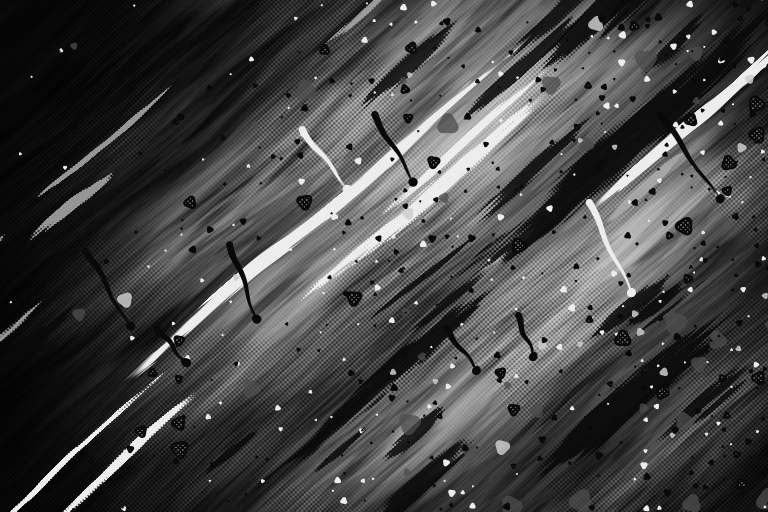
Give the GLSL for this texture, as a Shadertoy shader.

```glsl
// Monochrome action painting on woven canvas: diagonal dry-brush strokes,
// spatter and drips. Stretched cellular noise makes the bristle marks,
// ellipses eroded by it make the strokes, jittered cells hold the drops.

const float STROKE_ANGLE = 0.716;
const float THREADS = 112.0;       // canvas threads per height
const float UNDERPAINT = 0.24;
const float EXPOSURE = 1.6;
const float PAPER_WHITE = 0.82;
const float CONTRAST = 0.6;
const float BLACK = 0.035;
const float WHITE = 0.93;
const float SMUDGE_GREY = 0.3;

vec3 hash(vec2 p) {
    vec3 h = fract(p.xyx * vec3(0.1031, 0.1030, 0.0973));
    h += dot(h, h.yxz + 33.33);
    return fract((h.xxy + h.yzz) * h.zyx);
}

// Cellular noise: random tones of nearby cells, blended softly
float cellTone(vec2 p) {
    vec2 cell = floor(p);
    float sum = 0.0, total = 0.0;
    for (int j = -1; j <= 1; j++)
    for (int i = -1; i <= 1; i++) {
        vec2 c = cell + vec2(i, j);
        vec3 r = hash(c);
        vec2 d = p - c - r.xy;
        float w = exp(-7.0 * dot(d, d));
        sum += w * r.z;
        total += w;
    }
    return sum / max(total, 1e-5);
}

// Soft elliptical glow, used to lay out light and shade
float glow(vec2 q, vec2 centre, vec2 size) {
    vec2 d = (q - centre) / size;
    return exp(-dot(d, d));
}

// Tapered brush stroke with edges eaten away by the bristles
float stroke(vec2 q, vec2 centre, vec2 size, float bristle) {
    vec2 d = (q - centre) / size;
    return smoothstep(0.0, 0.2, 1.0 - dot(d, d) - 0.8 * bristle);
}

// Distance to scattered drops, denser towards the right
float drops(vec2 p, float scale, float density, float seed) {
    p *= scale;
    float dist = 1.0;
    for (int j = -1; j <= 1; j++)
    for (int i = -1; i <= 1; i++) {
        vec2 c = floor(p) + vec2(i, j);
        vec3 place = hash(c + seed), kind = hash(c + seed + 57.0);
        if (kind.x > density * (0.75 + 0.8 * c.x / scale)) continue;
        vec2 d = p - c - 0.15 - 0.7 * place.xy;
        float radius = mix(0.07, 0.25, kind.y * kind.y);
        float wobble = 1.0 + 0.14 * sin(3.0 * atan(d.y, d.x) + 6.3 * kind.z);
        dist = min(dist, length(d) - radius * wobble);
    }
    return dist / scale;
}

// Distance to a thinning run of paint that ends in a bead
float drip(vec2 p, vec2 start, vec2 dir, float len) {
    vec2 d = p - start;
    float t = clamp(dot(d, dir) / len, 0.0, 1.0);
    d.x += 0.003 * sin(t * 9.0 + start.x * 40.0);
    float run = length(d - dir * len * t) - mix(0.007, 0.002, t);
    float bead = length(d - dir * len) - 0.009;
    return min(run, bead);
}

float cover(float dist) {
    return clamp(0.5 - dist * iResolution.y, 0.0, 1.0);
}

void mainImage(out vec4 fragColor, in vec2 fragCoord) {
    vec2 p = (fragCoord - 0.5 * iResolution.xy) / iResolution.y;

    // Brush space: x along the strokes, y across them, slightly bent
    float s = sin(STROKE_ANGLE), c = cos(STROKE_ANGLE);
    vec2 q = vec2(c * p.x + s * p.y, c * p.y - s * p.x);
    q.y += 0.006 * sin(5.0 * q.x + 4.0 * q.y) + 0.003 * sin(13.0 * q.x + 9.0 * q.y);

    // Bristle marks and canvas weave
    float broad = cellTone(q * vec2(3.5, 19.0));
    float middle = cellTone(q * vec2(6.0, 62.0) + 17.0);
    float fine = cellTone(q * vec2(13.0, 190.0) + 41.0);
    float bristle = 0.45 * middle + 0.55 * fine;
    vec2 thread = sin(6.2832 * THREADS * (p + 0.03 * vec2(-p.y, p.x)));
    float weave = thread.x * thread.y;
    float bare = smoothstep(0.35, 0.65, cellTone(p * 5.0 + 9.0));

    // Large light and dark areas
    float tone = UNDERPAINT;
    tone += 0.42 * glow(q, vec2(0.05, 0.27), vec2(0.45, 0.07));
    tone += 0.55 * glow(q, vec2(0.20, 0.05), vec2(0.50, 0.12));
    tone += 0.52 * glow(q, vec2(0.30, -0.30), vec2(0.42, 0.11));
    tone += 0.25 * glow(q, vec2(-0.15, -0.28), vec2(0.30, 0.10));
    tone += 0.30 * glow(q, vec2(0.25, -0.66), vec2(0.30, 0.06));
    tone *= 1.0 - 0.85 * smoothstep(0.35, 0.95, length(p - vec2(0.12, 0.0)));
    tone *= 0.15 + 0.7 * broad + 0.55 * middle + 0.45 * fine;
    tone *= 1.0 + weave * (0.08 + 0.38 * bare);
    tone = PAPER_WHITE * (1.0 - exp(-EXPOSURE * tone));
    tone = mix(tone, smoothstep(0.0, 1.0, tone), CONTRAST);

    // Short random dabs, mostly black
    float dry = clamp(bristle + 0.15 * weave, 0.0, 1.0);
    for (int i = 0; i < 26; i++) {
        vec3 r = hash(vec2(i, 5)), k = hash(vec2(i, 23));
        vec2 centre = vec2(1.5, 1.25) * (r.xy - 0.5) - vec2(0.0, 0.05);
        float dab = stroke(q, centre, vec2(0.06 + 0.15 * k.x, 0.006 + 0.02 * k.y), dry);
        tone = mix(tone, i % 4 == 0 ? 0.68 : BLACK, 0.85 * dab);
    }

    // Long dark bands, then long white sweeps
    float dark = stroke(q, vec2(0.52, -0.14), vec2(0.52, 0.056), dry);
    dark = max(dark, stroke(q, vec2(-0.15, -0.19), vec2(0.32, 0.03), dry));
    dark = max(dark, stroke(q, vec2(0.68, 0.08), vec2(0.28, 0.04), dry));
    dark = max(dark, stroke(q, vec2(0.20, -0.53), vec2(0.32, 0.05), dry));
    tone = mix(tone, BLACK, 0.9 * dark);
    float light = stroke(q, vec2(-0.05, 0.143), vec2(0.60, 0.018), bristle);
    light = max(light, stroke(q, vec2(-0.68, 0.105), vec2(0.30, 0.008), dry));
    light = max(light, stroke(q, vec2(0.15, 0.035), vec2(0.42, 0.021), dry));
    light = max(light, stroke(q, vec2(0.28, 0.07), vec2(0.28, 0.012), dry));
    light = max(light, stroke(q, vec2(0.65, -0.195), vec2(0.42, 0.016), bristle));
    light = max(light, stroke(q, vec2(-0.65, 0.035), vec2(0.25, 0.012), dry));
    tone = mix(tone, WHITE, light);

    // Spatter: grey smudges, white flecks, glossy black beads
    tone = mix(tone, SMUDGE_GREY, 0.75 * cover(drops(p, 11.0, 0.25, 3.0)));
    tone = mix(tone, 0.8, 0.85 * cover(drops(p, 15.0, 0.10, 71.0)));
    tone = mix(tone, WHITE, cover(drops(p, 36.0, 0.12, 90.0)));
    tone = mix(tone, BLACK, cover(drops(p, 34.0, 0.22, 130.0)));
    float bead = drops(p, 14.0, 0.30, 210.0);
    float gloss = smoothstep(0.003, 0.007, -bead) * smoothstep(0.1, 0.8, weave);
    tone = mix(tone, BLACK + 0.4 * gloss, cover(bead));

    // Drips running down across the strokes
    for (int i = 0; i < 9; i++) {
        vec3 r = hash(vec2(i, 61));
        vec2 start = vec2(-0.58 + 0.14 * float(i), mix(-0.15, 0.42, r.y));
        vec2 dir = normalize(vec2(0.2 + 0.6 * r.x, -1.0));
        float run = cover(drip(p, start, dir, 0.07 + 0.16 * r.z));
        tone = mix(tone, i % 4 == 3 ? WHITE : BLACK, run);
    }

    fragColor = vec4(vec3(clamp(tone, 0.0, 1.0)), 1.0);
}
```
